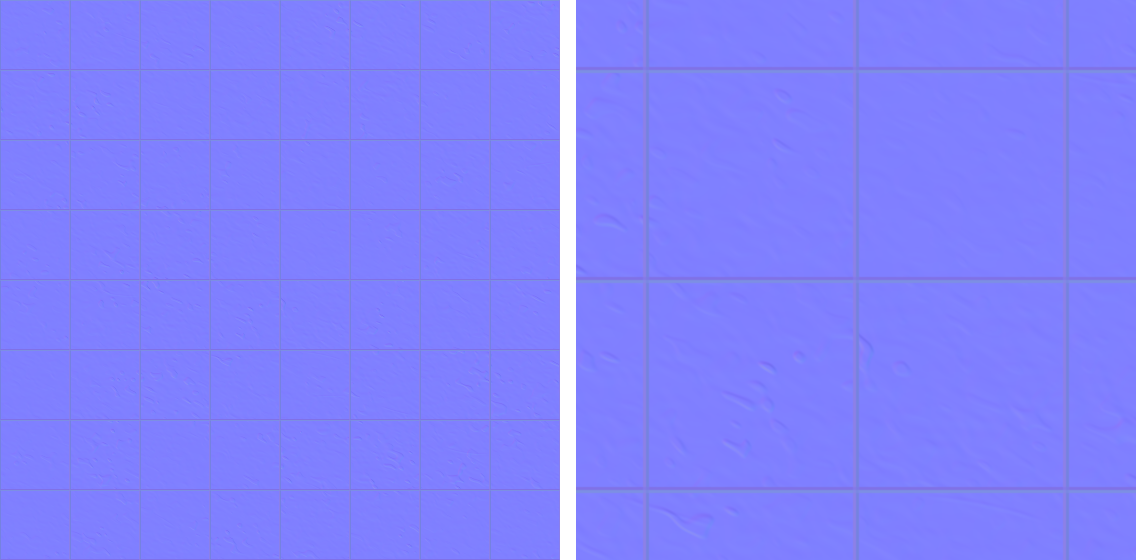
Left, the full canvas; right, a detail of the centre.
This texture map is drawn by a three.js fragment shader. Its source:

```glsl
varying vec2 vUv;

float hash(vec2 p) {
  return fract(sin(dot(p, vec2(127.1, 311.7))) * 43758.5453);
}

float noise(vec2 p) {
  vec2 i = floor(p), f = fract(p);
  f = f * f * (3.0 - 2.0 * f);
  return mix(mix(hash(i), hash(i + vec2(1.0, 0.0)), f.x),
             mix(hash(i + vec2(0.0, 1.0)), hash(i + 1.0), f.x), f.y);
}

// Thin, slightly bowed scratches scattered over the tiles
float scratches(vec2 p) {
  float depth = 0.0;
  for (int i = 0; i < 16; i++) {
    vec2 seed = vec2(float(i) + 1.0, 7.0);
    vec2 d = p - vec2(hash(seed), hash(seed + 3.7));
    float angle = mix(-0.7, 0.15, hash(seed + 9.1));
    float c = cos(angle), s = sin(angle);
    d = vec2(c * d.x + s * d.y, c * d.y - s * d.x);
    d.y += (hash(seed + 5.3) - 0.5) * 6.0 * d.x * d.x;
    float reach = mix(0.015, 0.045, hash(seed + 2.9));
    depth += smoothstep(0.002, 0.0, abs(d.y)) * smoothstep(reach, reach * 0.5, abs(d.x));
  }
  return depth;
}

// Plaster-like surface: broad swells, slanted grain, small chips and scratches
float surfaceHeight(vec2 p) {
  vec2 q = vec2(0.87 * p.x - 0.5 * p.y, 0.5 * p.x + 0.87 * p.y);
  q += 0.006 * (noise(p * 70.0) - 0.5);
  float swell = 0.22 * noise(p * 9.0 + 5.0) + 0.07 * noise(p * 28.0 + 17.0);
  float grain = 0.05 * noise(q * vec2(110.0, 210.0)) + 0.05 * noise(q * vec2(55.0, 100.0) + 31.0);
  float patches = mix(0.25, 1.0, smoothstep(0.45, 0.85, noise(p * 22.0 + 11.0)));
  float chips = smoothstep(0.66, 0.9, noise(q * vec2(85.0, 150.0) + 57.0)) * patches;
  return swell + grain - 0.11 * chips - 0.035 * scratches(p);
}

void main() {
  // Surface tilt, with wear varying from tile to tile
  vec2 e = vec2(0.001, 0.0);
  vec2 tilt = vec2(surfaceHeight(vUv - e.xy) - surfaceHeight(vUv + e.xy),
                   surfaceHeight(vUv - e.yx) - surfaceHeight(vUv + e.yx));
  tilt *= mix(0.65, 1.05, hash(floor(vUv * 8.0) + 4.0));
  vec3 color = vec3(0.5 + 0.5 * tilt, 1.0 - 2.0 * dot(tilt, tilt));

  // Narrow joints of an 8 by 8 grid, each with two opposing walls
  vec2 d = (fract(vUv * 8.0 + 0.5) - 0.5) / 8.0;
  vec2 joint = smoothstep(0.0024, 0.0012, abs(d));
  vec2 side = smoothstep(-0.0006, 0.0006, d);
  vec3 upright = mix(vec3(0.55, 0.50, 0.91), vec3(0.46, 0.51, 0.88), side.x);
  vec3 level = mix(vec3(0.49, 0.56, 0.89), vec3(0.50, 0.445, 0.90), side.y);
  // Below a level joint the wall faces up, above it the wall faces down
  color = mix(color, upright, joint.x);
  color = mix(color, level, joint.y * (1.0 - 0.5 * joint.x));
  gl_FragColor = vec4(color, 1.0);
}
```
